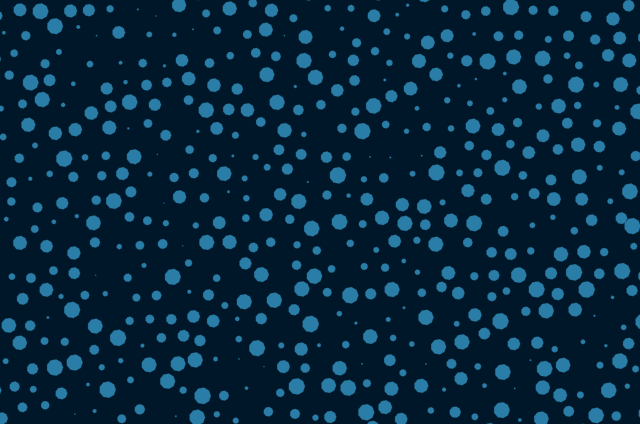
Write a Shadertoy shader that draws this pattern.

```glsl
const vec3 BACKGROUND = vec3(0.0, 0.09, 0.16);
const vec3 DOT_COLOR = vec3(0.16, 0.49, 0.65);
const float ROWS = 18.0;         // cells over the canvas height
const float JITTER = 0.78;       // random shift, in cells
const float MIN_GAP = 0.86;      // wanted distance between centres
const float MAX_PUSH = 0.35;     // limit of the spacing correction
const float MIN_RADIUS = 0.02;
const float MAX_RADIUS = 0.36;
const float SIZE_BIAS = 0.82;    // below 1 favours larger dots
const float SIDES = 9.0;
const float EDGE_PIXELS = 1.2;
const float TAU = 6.28318;

vec3 hash3(vec2 cell) {
    vec3 q = fract(vec3(cell.xyx) * vec3(0.1031, 0.1030, 0.0973) + 0.37);
    q += dot(q, q.yxz + 33.33);
    return fract((q.xxy + q.yzz) * q.zyx);
}

// Jittered centre on a staggered grid
vec2 seedPoint(vec2 cell) {
    float stagger = 0.5 * mod(cell.y, 2.0) - 0.25;
    return cell + 0.5 + vec2(stagger, 0.0) + (hash3(cell).xy - 0.5) * JITTER;
}

// Centre pushed away from neighbours that are too close
vec2 spacedPoint(vec2 cell) {
    vec2 center = seedPoint(cell);
    vec2 push = vec2(0.0);
    for (int y = -1; y <= 1; y++) {
        for (int x = -1; x <= 1; x++) {
            if (x == 0 && y == 0) continue;
            vec2 away = center - seedPoint(cell + vec2(x, y));
            float gap = max(length(away), 0.001);
            push += away / gap * max(MIN_GAP - gap, 0.0) * 0.5;
        }
    }
    return center + push * min(1.0, MAX_PUSH / max(length(push), 0.001));
}

// Distance to a regular polygon with the given outer radius
float polygonDistance(vec2 p, float radius) {
    float sector = TAU / SIDES;
    float angle = mod(atan(p.y, p.x), sector) - 0.5 * sector;
    return length(p) * cos(angle) - radius * cos(0.5 * sector);
}

void mainImage(out vec4 fragColor, in vec2 fragCoord) {
    float pixel = ROWS / iResolution.y;
    vec2 p = fragCoord * pixel;
    vec2 home = floor(p);

    // Nearest dot edge among the surrounding cells
    float dist = 1.0;
    for (int y = -1; y <= 1; y++) {
        for (int x = -1; x <= 1; x++) {
            vec2 cell = home + vec2(x, y);
            float size = pow(hash3(cell + 71.0).z, SIZE_BIAS);
            float radius = mix(MIN_RADIUS, MAX_RADIUS, size);
            dist = min(dist, polygonDistance(p - spacedPoint(cell), radius));
        }
    }

    float coverage = clamp(0.5 - dist / (EDGE_PIXELS * pixel), 0.0, 1.0);
    fragColor = vec4(mix(BACKGROUND, DOT_COLOR, coverage), 1.0);
}
```
